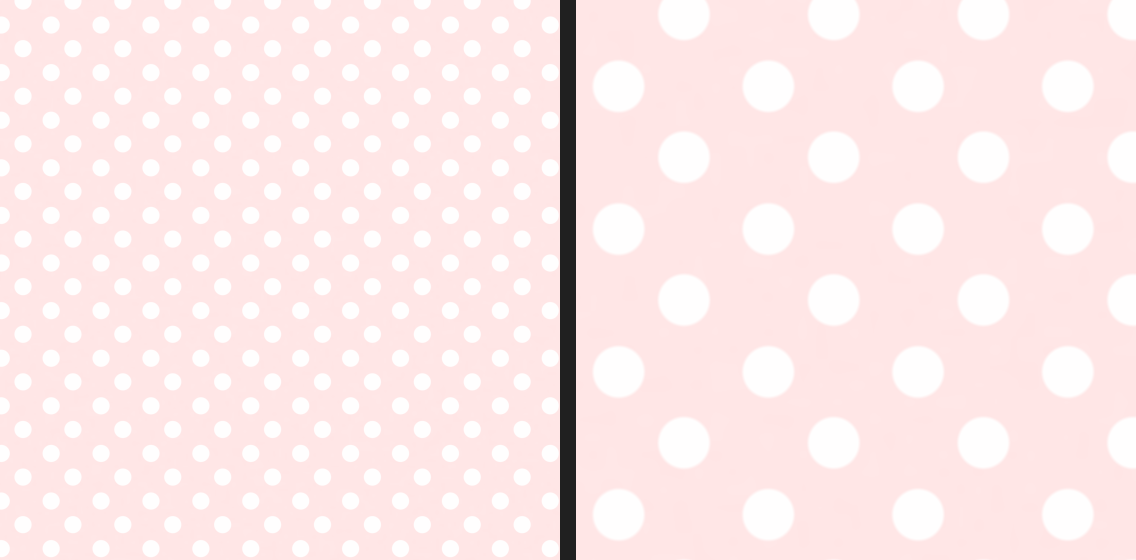
Left, the full canvas; right, a detail of the centre.
A three.js fragment shader for this pattern:

```glsl
varying vec2 vUv;

const vec3 GROUND_COLOR = vec3(1.0, 0.902, 0.902);
const vec3 DOT_COLOR = vec3(1.0, 0.997, 0.996);
const vec2 PITCH = vec2(0.08913, 0.0850);       // spacing of each dot lattice
const vec2 FIRST_LATTICE = vec2(0.0411, 0.0631); // one dot center per lattice
const vec2 SECOND_LATTICE = vec2(0.0022, 0.0203);
const float DOT_RADIUS = 0.0153;
const float EDGE_SOFTNESS = 0.0013;
const float MOTTLE_CELLS = 96.0;
const float MOTTLE_STRENGTH = 0.006;

float hash(vec2 p) {
  vec3 q = fract(vec3(p.xyx) * 0.1031);
  q += dot(q, q.yzx + 33.33);
  return fract((q.x + q.y) * q.z);
}

float valueNoise(vec2 p) {
  vec2 cell = floor(p);
  vec2 t = fract(p);
  t = t * t * (3.0 - 2.0 * t);
  float low = mix(hash(cell), hash(cell + vec2(1.0, 0.0)), t.x);
  float high = mix(hash(cell + vec2(0.0, 1.0)), hash(cell + vec2(1.0)), t.x);
  return mix(low, high, t.y);
}

// Signed distance to the nearest dot of a rectangular lattice
float latticeDistance(vec2 p, vec2 center) {
  vec2 offset = (fract((p - center) / PITCH + 0.5) - 0.5) * PITCH;
  return length(offset) - DOT_RADIUS;
}

void main() {
  // Two interleaved lattices form the staggered rows
  float dist = min(latticeDistance(vUv, FIRST_LATTICE),
                   latticeDistance(vUv, SECOND_LATTICE));
  float dotMask = 1.0 - smoothstep(-EDGE_SOFTNESS, EDGE_SOFTNESS, dist);

  // Barely visible unevenness of the pink ground
  float mottle = (valueNoise(vUv * MOTTLE_CELLS) - 0.5) * MOTTLE_STRENGTH;
  vec3 ground = GROUND_COLOR + vec3(0.0, mottle, mottle);

  gl_FragColor = vec4(mix(ground, DOT_COLOR, dotMask), 1.0);
}
```
